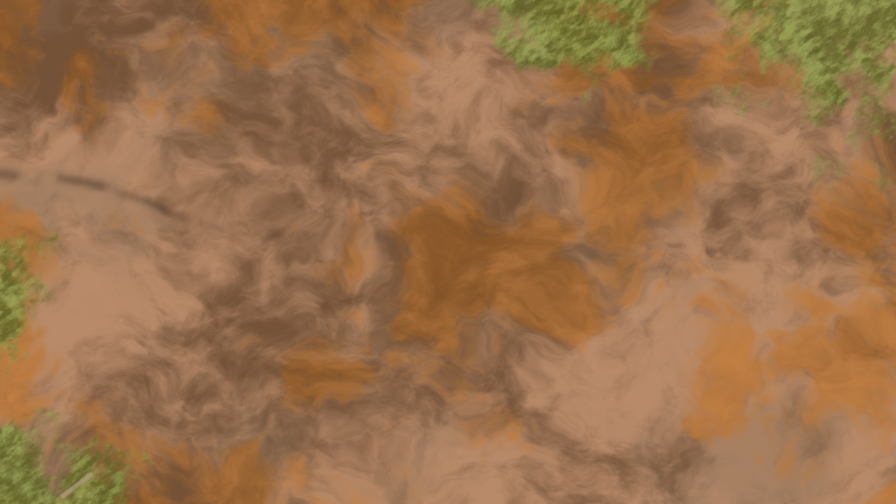
This texture is drawn by a Shadertoy shader. Its source:

```glsl
// Weathered clay ground with soft ochre stains, a faint crack and mossy edges.

const vec3 DARK_EARTH = vec3(0.45, 0.32, 0.22);
const vec3 PALE_CLAY  = vec3(0.72, 0.54, 0.41);
const vec3 OCHRE      = vec3(0.62, 0.37, 0.13);
const vec3 GREY_DUST  = vec3(0.53, 0.43, 0.34);
const vec3 MOSS_DARK  = vec3(0.36, 0.38, 0.14);
const vec3 MOSS_LIGHT = vec3(0.58, 0.64, 0.33);
const vec3 DRY_TWIG   = vec3(0.70, 0.62, 0.50);

// Integer hash of a lattice cell, 0 to 1
float hash(ivec2 cell, uint seed) {
    uint h = uint(cell.x) * 1597334677u ^ uint(cell.y) * 3812015801u ^ seed * 668265263u;
    h = (h ^ (h >> 16)) * 2246822519u;
    h = (h ^ (h >> 13)) * 3266489917u;
    return float((h ^ (h >> 16)) >> 8) / 16777216.0;
}

float valueNoise(vec2 p, uint seed) {
    ivec2 c = ivec2(floor(p));
    vec2 f = fract(p);
    f = f * f * f * (f * (f * 6.0 - 15.0) + 10.0);
    float low  = mix(hash(c, seed), hash(c + ivec2(1, 0), seed), f.x);
    float high = mix(hash(c + ivec2(0, 1), seed), hash(c + ivec2(1, 1), seed), f.x);
    return mix(low, high, f.y);
}

// Rotated octaves hide the lattice
float fbm(vec2 p, int octaves, float gain, uint seed) {
    const mat2 turn = mat2(0.8, 0.6, -0.6, 0.8);
    float sum = 0.0, weight = 1.0, total = 0.0;
    for (int i = 0; i < octaves; i++) {
        sum += weight * valueNoise(p, seed + uint(i));
        total += weight;
        weight *= gain;
        p = turn * p * 2.03 + 7.3;
    }
    return sum / total;
}

float segmentDistance(vec2 p, vec2 a, vec2 b) {
    vec2 ab = b - a;
    return length(p - a - ab * clamp(dot(p - a, ab) / dot(ab, ab), 0.0, 1.0));
}

// Soil: cloudy tone, wispy grain, dust and ochre stains
vec3 soil(vec2 p, float aspect) {
    vec2 warp = vec2(fbm(p * 5.0, 4, 0.5, 11u), fbm(p * 5.0, 4, 0.5, 23u)) - 0.5;
    vec2 q = p + 0.16 * warp;
    float broad = fbm(q * 3.2, 5, 0.55, 31u) - 0.5;
    float grain = fbm(q * vec2(19.0, 25.0), 4, 0.62, 47u) - 0.5;
    float shade = smoothstep(0.5, 1.05, p.y) * (1.0 - smoothstep(0.45, 0.75, p.x / aspect));
    float tone = 0.55 + 1.25 * broad + 0.65 * grain - 0.24 * shade;
    vec3 colour = mix(DARK_EARTH, PALE_CLAY, smoothstep(0.05, 0.82, tone));

    float dust = smoothstep(0.48, 0.72, fbm(q * 4.1 + 3.7, 4, 0.55, 61u));
    colour = mix(colour, GREY_DUST, 0.35 * dust);
    float stain = fbm(q * 4.0 + 9.1, 5, 0.6, 79u) + 0.2 * grain;
    colour = mix(colour, OCHRE * (0.9 + 0.35 * tone), 0.6 * smoothstep(0.49, 0.7, stain));
    return colour;
}

// Blurred dark line that sags from the left edge
float crack(vec2 p) {
    float wobble = 0.03 * (fbm(p * 9.0, 3, 0.5, 97u) - 0.5);
    float line = mix(0.655, 0.53, smoothstep(0.08, 0.55, p.x)) + wobble;
    float fade = 1.0 - smoothstep(0.35, 0.72, p.x);
    float broken = smoothstep(0.25, 0.6, fbm(p * 12.0, 3, 0.5, 103u));
    return exp(-pow((p.y - line) / 0.012, 2.0)) * fade * broken;
}

// Moss hugs the border; each patch is centre x, centre y, radius
float mossCover(vec2 p, float aspect) {
    vec3 patches[5] = vec3[5](
        vec3(aspect - 0.08, 1.02, 0.25), vec3(0.63 * aspect, 1.02, 0.17),
        vec3(0.0, 0.05, 0.15), vec3(-0.04, 0.42, 0.13), vec3(0.2, -0.03, 0.13));
    float ragged = fbm(p * 11.0, 5, 0.65, 113u) - 0.5;
    float cover = 0.0;
    for (int i = 0; i < 5; i++) {
        float edge = length(p - patches[i].xy) / patches[i].z + 2.0 * ragged;
        cover = max(cover, 1.0 - smoothstep(0.5, 1.15, edge));
    }
    return cover;
}

vec3 moss(vec2 p) {
    float clump = fbm(p * 14.0, 3, 0.5, 131u);
    float blades = fbm(mat2(0.8, -0.6, 0.6, 0.8) * p * vec2(50.0, 95.0), 3, 0.6, 149u);
    return mix(MOSS_DARK, MOSS_LIGHT, smoothstep(0.25, 0.75, 0.4 * clump + 0.6 * blades));
}

void mainImage(out vec4 fragColor, in vec2 fragCoord) {
    vec2 p = fragCoord / iResolution.y;
    float aspect = iResolution.x / iResolution.y;

    vec3 colour = soil(p, aspect);
    colour *= 1.0 - 0.24 * crack(p);
    colour = mix(colour, moss(p), 0.85 * mossCover(p, aspect));

    float twig = segmentDistance(p, vec2(0.125, 0.016), vec2(0.18, 0.058));
    colour = mix(colour, DRY_TWIG, 0.7 * (1.0 - smoothstep(0.002, 0.007, twig)));
    fragColor = vec4(colour, 1.0);
}
```
